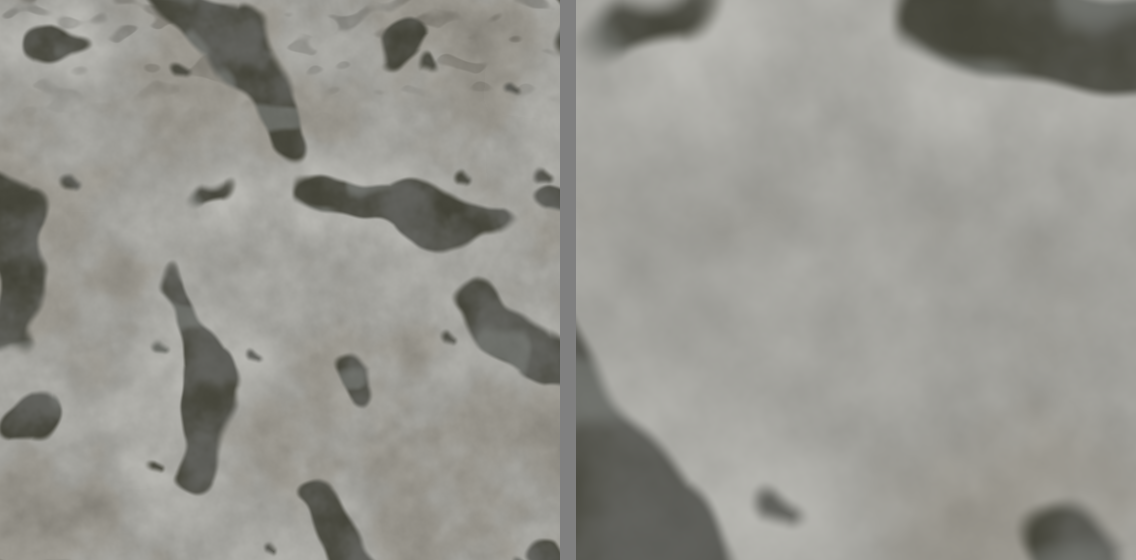
Left: the whole. Right: its middle third, enlarged.
Reproduce this texture procedurally as a Shadertoy shader.

```glsl
const vec3 PALE = vec3(0.615, 0.613, 0.592);
const vec3 WARM_TINT = vec3(0.010, 0.0, -0.012);
const vec3 DARK_OLIVE = vec3(0.275, 0.275, 0.232);
const vec3 DARK_GREY = vec3(0.375, 0.377, 0.358);
const vec3 DARK_BLOOM = vec3(0.45, 0.46, 0.44);
const float MOTTLE = 0.25;       // contrast of the pale ground
const float VEIN_GRID = 3.0;     // cells across the canvas
const float SPECK_GRID = 6.0;
const float SPECK_SHARE = 0.22;
const float VEIN_RADIUS = 0.055;
const float TIP_RADIUS = 0.022;
const float SPOT_RADIUS = 0.034;
const float EDGE_SOFTNESS = 0.007;
const float WARP = 0.045;
const vec2 GRID_SHIFT = vec2(0.13, 0.21);

float hash(vec2 p) {
    return fract(sin(dot(p, vec2(127.1, 311.7))) * 43758.5453);
}

float noise(vec2 p) {
    vec2 i = floor(p), f = fract(p);
    f = f * f * (3.0 - 2.0 * f);
    return mix(mix(hash(i), hash(i + vec2(1, 0)), f.x),
               mix(hash(i + vec2(0, 1)), hash(i + vec2(1, 1)), f.x), f.y);
}

float fbm(vec2 p) {
    float sum = 0.0, weight = 0.5;
    for (int k = 0; k < 4; k++) {
        sum += weight * noise(p);
        p = mat2(1.6, 1.2, -1.2, 1.6) * p + 7.3;
        weight *= 0.5;
    }
    return sum / 0.9375;
}

float smoothMin(float a, float b, float k) {
    float h = max(k - abs(a - b), 0.0) / k;
    return min(a, b) - h * h * k * 0.25;
}

// Capsule whose radius runs from ra at a to rb at b
float taperedCapsule(vec2 p, vec2 a, vec2 b, float ra, float rb) {
    vec2 pa = p - a, ba = b - a;
    float h = clamp(dot(pa, ba) / dot(ba, ba), 0.0, 1.0);
    return length(pa - ba * h) - mix(ra, rb, h);
}

// Bent veins on even cells, small oval spots on odd ones
float veinDistance(vec2 p) {
    vec2 home = floor(p * VEIN_GRID);
    float d = 1.0;
    for (int y = -1; y <= 1; y++)
    for (int x = -1; x <= 1; x++) {
        vec2 cell = home + vec2(x, y);
        vec2 jitter = vec2(hash(cell + 3.1), hash(cell + 8.7)) - 0.5;
        vec2 center = (cell + 0.5 + 0.4 * jitter) / VEIN_GRID;
        float angle = mix(-1.6, 0.6, hash(cell + 15.3));
        vec2 along = vec2(cos(angle), sin(angle));
        vec2 across = vec2(-along.y, along.x);
        float size = hash(cell + 21.9);
        if (mod(cell.x + cell.y, 2.0) < 0.5) {
            vec2 reach = along * mix(0.14, 0.23, size);
            vec2 bend = across * 0.14 * (hash(cell + 33.3) - 0.5);
            float first = taperedCapsule(p, center, center + reach + bend, VEIN_RADIUS, TIP_RADIUS);
            float second = taperedCapsule(p, center, center - reach + bend, VEIN_RADIUS * 0.85, TIP_RADIUS);
            d = smoothMin(d, min(first, second), 0.03);
        } else {
            float r = SPOT_RADIUS * mix(0.75, 1.1, size);
            d = smoothMin(d, taperedCapsule(p, center, center + along * 0.04, r, r * 0.6), 0.03);
        }
    }
    return d;
}

// Sparse tiny grains
float speckDistance(vec2 p) {
    vec2 cell = floor(p * SPECK_GRID);
    vec2 jitter = vec2(hash(cell + 41.7), hash(cell + 52.3)) - 0.5;
    vec2 center = (cell + 0.5 + 0.5 * jitter) / SPECK_GRID;
    float r = mix(0.006, 0.012, hash(cell + 61.1));
    float d = taperedCapsule(p, center, center + vec2(0.012, -0.006), r, r * 0.6);
    return hash(cell + 73.9) < SPECK_SHARE ? d : 1.0;
}

void mainImage(out vec4 fragColor, in vec2 fragCoord) {
    vec2 uv = fragCoord / min(iResolution.x, iResolution.y);
    vec2 p = uv + GRID_SHIFT;

    // Irregular outlines
    vec2 coarse = vec2(noise(p * 10.0), noise(p * 10.0 + 31.0)) - 0.5;
    vec2 fine = vec2(noise(p * 27.0 + 5.0), noise(p * 27.0 + 47.0)) - 0.5;
    vec2 warped = p + WARP * coarse + 0.3 * WARP * fine;
    float d = veinDistance(warped) + 0.03 * (noise(p * 14.0 + 90.0) - 0.5);
    d = min(d, speckDistance(p + 0.3 * WARP * fine));

    // Pale mottled ground, brighter beside the veins
    float cloud = fbm(p * 7.0 + 12.0) - 0.5;
    float grit = fbm(p * 42.0 + 60.0) - 0.5;
    vec3 ground = PALE + MOTTLE * cloud + 0.07 * grit;
    ground += WARM_TINT * smoothstep(0.05, -0.15, cloud);
    ground += 0.02 * smoothstep(0.07, 0.01, d);

    // Faint slanted flecks toward the top
    float flecks = smoothstep(0.66, 0.85, noise(mat2(24.0, 14.0, -30.0, 38.0) * p));
    ground -= 0.10 * flecks * smoothstep(0.75, 0.95, uv.y);

    // Dark filling with dull light patches
    vec3 filling = mix(DARK_OLIVE, DARK_GREY, smoothstep(0.25, 0.75, fbm(p * 14.0 + 25.0)));
    filling = mix(filling, DARK_BLOOM, 0.8 * smoothstep(0.66, 0.85, noise(p * 17.0 + 80.0)));
    filling += 0.04 * grit;

    float cover = smoothstep(EDGE_SOFTNESS, -EDGE_SOFTNESS, d);
    fragColor = vec4(mix(ground, filling, cover), 1.0);
}
```
